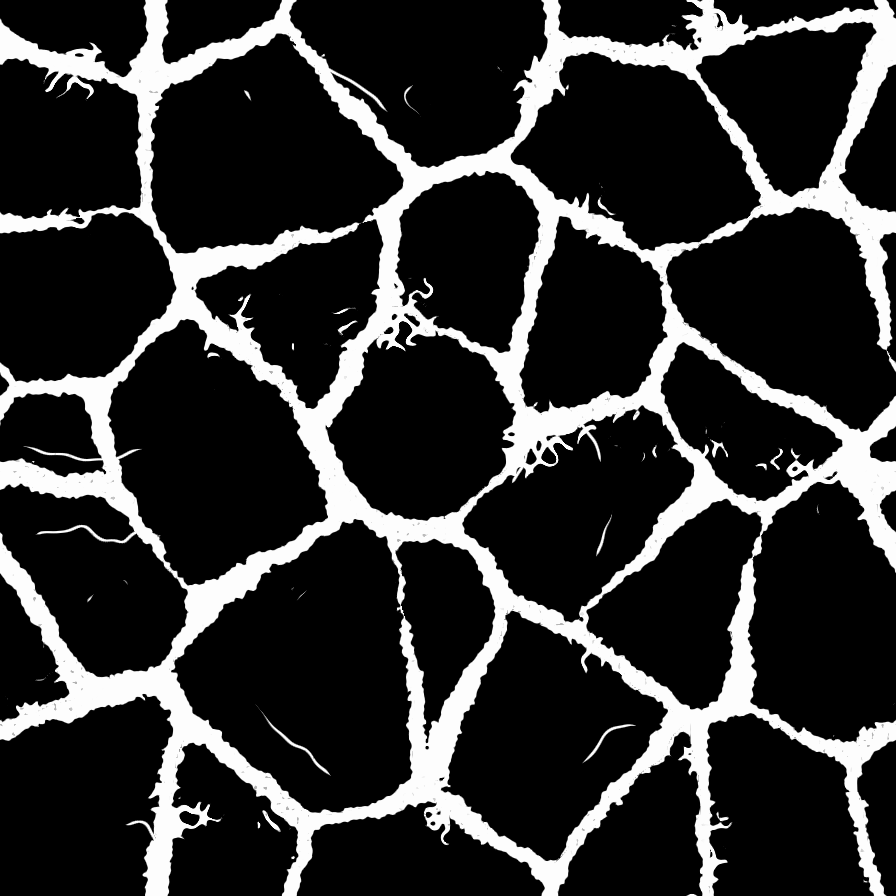
This texture is drawn by a Shadertoy shader. Its source:

```glsl
const float GRID = 5.0;            // stones per side, whole so it tiles
const float SIZE_SPREAD = 0.26;    // weight range that makes large and small stones
const float CORNER_ROUND = 0.07;
const vec3 STONE_BLACK = vec3(0.0);
const vec3 MORTAR_WHITE = vec3(0.992);

vec2 hash2(vec2 cell) {
    uvec2 v = uvec2(ivec2(cell)) * 1664525u + 1013904223u;
    v.x += v.y * 1664525u;
    v.y += v.x * 1664525u;
    v ^= v >> 16u;
    v.x += v.y * 1664525u;
    v.y += v.x * 1664525u;
    v ^= v >> 16u;
    return vec2(v & 65535u) / 65536.0;
}

// Gradient noise wrapping after "period" cells, about -0.6 to 0.6
float cornerSlope(vec2 cell, vec2 offset, float period, float seed) {
    float angle = 6.2832 * hash2(mod(cell, period) + seed * 211.0).x;
    return dot(vec2(cos(angle), sin(angle)), offset);
}

float noise(vec2 uv, float period, float seed) {
    vec2 p = uv * period, i = floor(p), f = p - i;
    vec2 s = f * f * f * (f * (f * 6.0 - 15.0) + 10.0);
    vec2 x = vec2(1.0, 0.0);
    float low = mix(cornerSlope(i, f, period, seed),
                    cornerSlope(i + x, f - x, period, seed), s.x);
    float high = mix(cornerSlope(i + x.yx, f - x.yx, period, seed),
                     cornerSlope(i + 1.0, f - 1.0, period, seed), s.x);
    return mix(low, high, s.y);
}

float smoothMin(float a, float b, float k) {
    float h = max(k - abs(a - b), 0.0) / k;
    return min(a, b) - h * h * k * 0.25;
}

vec2 sitePosition(vec2 cell) {
    return cell + 0.05 + 0.9 * hash2(mod(cell, GRID) + 37.0);
}

float siteWeight(vec2 cell) {
    return SIZE_SPREAD * hash2(mod(cell, GRID) + 91.0).x;
}

float powerDistance(vec2 p, vec2 cell) {
    vec2 toSite = sitePosition(cell) - p;
    return dot(toSite, toSite) - siteWeight(cell);
}

// Distance to the joint: positive in a stone, negative in the mortar
float stoneDistance(vec2 p) {
    vec2 base = floor(p), owner = base;
    float nearest = 1e3;
    for (int y = -2; y <= 2; y++)
    for (int x = -2; x <= 2; x++) {
        vec2 cell = base + vec2(x, y);
        float d = powerDistance(p, cell);
        if (d < nearest) { nearest = d; owner = cell; }
    }
    vec2 site = sitePosition(owner);
    float result = 1.0;
    for (int y = -2; y <= 2; y++)
    for (int x = -2; x <= 2; x++) {
        vec2 cell = base + vec2(x, y);
        if (cell == owner) continue;
        vec2 across = sitePosition(cell) - site;
        float span = length(across);
        float edge = (powerDistance(p, cell) - nearest) / (2.0 * span);
        // Each side of a joint leans its own way, giving wedges
        vec2 side = hash2(mod(owner, GRID) * 17.0 + mod(cell, GRID) * 131.0);
        float along = dot(p - site, vec2(-across.y, across.x)) / span;
        float inset = mix(0.018, 0.066, side.x) + 0.2 * (side.y - 0.5) * along;
        result = smoothMin(result, edge - clamp(inset, 0.014, 0.14), CORNER_ROUND);
    }
    return result;
}

// Lacy crumbs of mortar reaching into the stones in a few places
float crumbReach(vec2 uv) {
    float patches = smoothstep(0.16, 0.36, noise(uv, 7.0, 5.0));
    float lace = smoothstep(0.24, 0.02, abs(noise(uv, 52.0, 6.0)));
    float clumps = clamp(0.45 + 1.3 * noise(uv, 28.0, 7.0), 0.0, 1.0);
    return 0.24 * patches * lace * clumps;
}

// Fine curling cracks that start at the joints
float hairline(vec2 uv, float stone) {
    float curve = noise(uv, 6.0, 8.0) + 0.05 * noise(uv, 30.0, 9.0);
    float slope = max(fwidth(curve) * iResolution.y, 0.5);
    float presence = smoothstep(0.16, 0.26, noise(uv, 5.0, 10.0))
                   * smoothstep(0.32, 0.2, stone);
    float halfWidth = mix(-0.003, 0.0012, presence);
    return clamp((halfWidth - abs(curve) / slope) * iResolution.y + 0.5, 0.0, 1.0);
}

void mainImage(out vec4 fragColor, in vec2 fragCoord) {
    vec2 uv = fragCoord / iResolution.xy;
    vec2 warp = 0.014 * vec2(noise(uv, 9.0, 1.0), noise(uv, 9.0, 2.0))
              + 0.009 * vec2(noise(uv, 22.0, 3.0), noise(uv, 22.0, 4.0));
    float stone = stoneDistance((uv + warp) * GRID);

    // Chipped, grainy outline
    float chips = 0.026 * noise(uv, 34.0, 11.0) + 0.022 * noise(uv, 75.0, 12.0)
                + 0.018 * noise(uv, 150.0, 13.0);
    float outline = stone + chips - crumbReach(uv);
    float blur = clamp(0.6 * fwidth(outline), 0.0005, 0.03);
    float mortar = 1.0 - smoothstep(-blur, blur, outline);
    mortar = max(mortar, hairline(uv, stone));

    // Faint grey specks in the mortar
    float specks = smoothstep(0.38, 0.5, noise(uv, 170.0, 14.0))
                 * smoothstep(0.0, 0.3, noise(uv, 8.0, 15.0));
    vec3 color = mix(STONE_BLACK, MORTAR_WHITE * (1.0 - 0.3 * specks), mortar);
    fragColor = vec4(color, 1.0);
}
```
